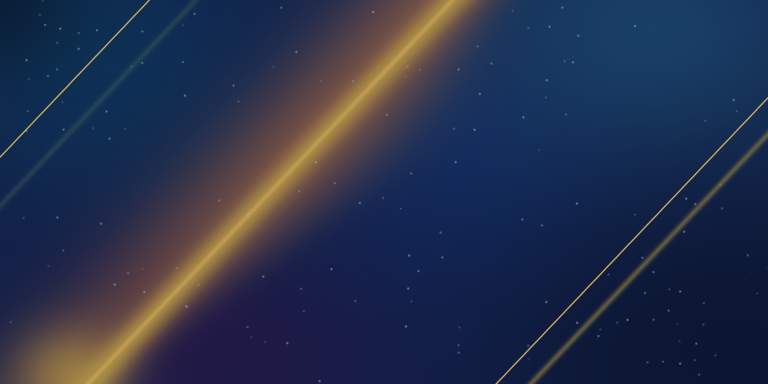
A Shadertoy shader for this background:

```glsl
// A diagonal golden beam with a warm, lopsided halo over a deep blue night sky.
// The sky is blended from soft colour pools; parallel gold lines use signed
// distances, and stars are scattered on a hashed grid with clustered density.

#define SLANT 0.95          // x travelled per unit of height by every line
#define BEAM_X 0.229        // where the beam meets the lower edge
#define BEAM_WIDTH 0.036
#define HALO_LEFT 0.185
#define HALO_RIGHT 0.14
#define HALO_STRENGTH 0.86
#define LINE_WIDTH 0.0018   // half width of the crisp gold lines
#define STAR_CELL 0.045
#define STAR_RADIUS 0.0026

const vec3 NAVY   = vec3(0.07, 0.12, 0.28);
const vec3 TEAL   = vec3(0.05, 0.20, 0.34);
const vec3 AZURE  = vec3(0.10, 0.25, 0.40);
const vec3 ROYAL  = vec3(0.07, 0.17, 0.38);
const vec3 INK    = vec3(0.045, 0.085, 0.19);
const vec3 VIOLET = vec3(0.14, 0.09, 0.27);
const vec3 COPPER = vec3(0.53, 0.34, 0.26);
const vec3 AMBER  = vec3(0.69, 0.57, 0.27);
const vec3 GOLD   = vec3(0.88, 0.72, 0.38);

vec2 hash2(vec2 p) {
    vec3 q = fract(p.xyx * vec3(0.1031, 0.1030, 0.0973));
    q += dot(q, q.yzx + 33.33);
    return fract((q.xx + q.yz) * q.zy);
}

float gradientDot(vec2 cell, vec2 offset) {
    float angle = 6.2832 * hash2(cell).x;
    return dot(vec2(cos(angle), sin(angle)), offset);
}

float gradientNoise(vec2 p) {
    vec2 i = floor(p), f = fract(p);
    vec2 u = f * f * f * (f * (f * 6.0 - 15.0) + 10.0);
    vec2 e = vec2(0.0, 1.0);
    return mix(mix(gradientDot(i, f), gradientDot(i + e.yx, f - e.yx), u.x),
               mix(gradientDot(i + e, f - e), gradientDot(i + 1.0, f - 1.0), u.x), u.y);
}

float bell(float x, float width) { return exp(-x * x / (width * width)); }

float pool(vec2 p, vec2 centre, vec2 size) {
    vec2 q = (p - centre) / size;
    return exp(-dot(q, q));
}

// Signed distance to a slanted line; positive lies to its right.
float slantDistance(vec2 p, float baseX) {
    return (p.x - SLANT * p.y - baseX) / sqrt(1.0 + SLANT * SLANT);
}

float crispLine(float d, float pixel) {
    return clamp((LINE_WIDTH - abs(d)) / pixel + 0.5, 0.0, 1.0);
}

vec3 sky(vec2 p) {
    vec3 c = NAVY;
    c = mix(c, TEAL, 0.9 * pool(p, vec2(0.22, 0.85), vec2(0.45, 0.38)));
    c = mix(c, ROYAL, 0.9 * pool(p, vec2(1.25, 0.62), vec2(0.45, 0.42)));
    c = mix(c, AZURE, pool(p, vec2(1.70, 0.90), vec2(0.50, 0.36)));
    c = mix(c, INK, 0.95 * pool(p, vec2(1.90, 0.08), vec2(0.62, 0.45)));
    c = mix(c, VIOLET, 0.8 * pool(p, vec2(0.55, 0.08), vec2(0.40, 0.28)));
    return c * (1.0 - 0.3 * pool(p, vec2(0.0, 1.0), vec2(0.2)));
}

float stars(vec2 p, float pixel) {
    float density = 0.07
        + 0.24 * pool(p, vec2(0.25, 0.85), vec2(0.32, 0.25))
        + 0.22 * pool(p, vec2(1.35, 0.75), vec2(0.28, 0.18))
        + 0.28 * pool(p, vec2(1.75, 0.18), vec2(0.30, 0.25))
        + 0.10 * pool(p, vec2(0.90, 0.35), vec2(0.40, 0.30));
    density *= 1.0 + gradientNoise(p * 5.0);
    vec2 cell = floor(p / STAR_CELL);
    vec2 seed = hash2(cell + 17.0);
    vec2 centre = (cell + 0.15 + 0.7 * hash2(cell + 71.0)) * STAR_CELL;
    float disc = 1.0 - smoothstep(-pixel, pixel, length(p - centre) - STAR_RADIUS);
    return disc * step(seed.x, density) * mix(0.15, 0.6, seed.y);
}

void mainImage(out vec4 fragColor, in vec2 fragCoord) {
    float pixel = 1.0 / iResolution.y;
    vec2 p = fragCoord * pixel;
    vec3 color = sky(p);

    // Warm halo: broad on the left, tapering at both ends on the right
    float d = slantDistance(p, BEAM_X);
    float rightWidth = mix(0.055, HALO_RIGHT, bell(p.y - 0.6, 0.37));
    float halo = bell(d, d < 0.0 ? HALO_LEFT : rightWidth);
    halo *= HALO_STRENGTH * mix(0.72, 1.0, smoothstep(0.0, 0.7, p.y));
    color = mix(color, COPPER, halo);

    // Bright foot and core of the beam
    color = mix(color, AMBER, 0.7 * pool(p, vec2(0.19, 0.02), vec2(0.14, 0.12)));
    color = mix(color, AMBER, 0.88 * bell(d, BEAM_WIDTH));
    color = mix(color, GOLD, 0.4 * bell(d, 0.006));

    color = mix(color, vec3(0.62, 0.75, 0.80), stars(p, pixel));

    // Soft companion lines, then crisp gold lines
    color = mix(color, vec3(0.30, 0.40, 0.38), 0.35 * bell(slantDistance(p, -0.44), 0.008));
    color = mix(color, vec3(0.48, 0.43, 0.25), 0.75 * bell(slantDistance(p, 1.382), 0.0075));
    float gold = max(crispLine(slantDistance(p, -0.561), pixel),
                     crispLine(slantDistance(p, 1.292), pixel));
    color = mix(color, GOLD, 0.9 * gold);

    fragColor = vec4(color, 1.0);
}
```
